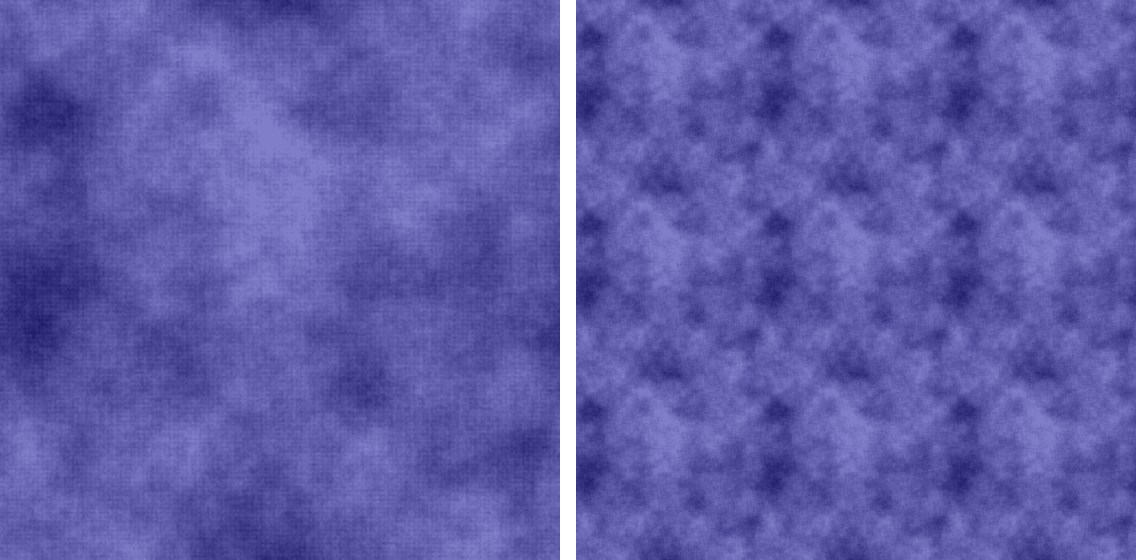
Left, the tile; right, the same tile 3 across and 3 down.
This texture is drawn by a WebGL 2 fragment shader. Its source:

```glsl
#version 300 es
precision highp float;
// Mottled indigo cloth: soft cloudy dye over a fine woven thread grain, tiling on all sides.

uniform vec2 u_resolution;
out vec4 fragColor;

const vec3 DYE_MEAN = vec3(0.333, 0.324, 0.624);   // average cloth colour
const vec3 DYE_SWING = vec3(1.0, 0.99, 0.97);      // colour change per unit of tone
const float CLOUD_CELLS = 5.0;                     // largest blotches across the tile
const int CLOUD_OCTAVES = 6;
const float CLOUD_GAIN = 0.6;                      // strength of each finer octave
const float CLOUD_CONTRAST = 0.265;
const vec2 THREAD_CELLS = vec2(36.0, 220.0);       // cells along and across a thread
const float THREAD_CONTRAST = 0.036;
const float WEAVE_REPEATS = 128.0;                 // regular over-under crossings
const float WEAVE_CONTRAST = 0.007;
const float GRAIN_CELLS = 256.0;
const float GRAIN_CONTRAST = 0.06;
const float TONE_MIN = -0.21;
const float TONE_MAX = 0.17;
const float TAU = 6.2831853;

float hash(vec2 cell, float seed) {
    return fract(sin(dot(cell, vec2(127.1, 311.7)) + seed * 74.7) * 43758.5453);
}

// Value noise in -0.5..0.5 that wraps after the given number of cells
float wrapNoise(vec2 uv, vec2 cells, float seed) {
    vec2 shift = vec2(hash(vec2(3.0, 8.0), seed), hash(vec2(9.0, 2.0), seed));
    vec2 p = uv * cells + shift;
    vec2 f = fract(p);
    vec2 lo = mod(floor(p), cells);
    vec2 hi = mod(lo + 1.0, cells);
    f = f * f * (3.0 - 2.0 * f);
    float bottom = mix(hash(lo, seed), hash(vec2(hi.x, lo.y), seed), f.x);
    float top = mix(hash(vec2(lo.x, hi.y), seed), hash(hi, seed), f.x);
    return mix(bottom, top, f.y) - 0.5;
}

// Sum of octaves, each twice as fine as the one before
float clouds(vec2 uv) {
    float sum = 0.0;
    float strength = 1.0;
    float cells = CLOUD_CELLS;
    for (int i = 0; i < CLOUD_OCTAVES; i++) {
        sum += strength * wrapNoise(uv, vec2(cells), float(i) + 1.0);
        strength *= CLOUD_GAIN;
        cells *= 2.0;
    }
    return sum;
}

// Thin uneven streaks running both ways
float threads(vec2 uv) {
    return wrapNoise(uv, THREAD_CELLS, 11.0) + wrapNoise(uv, THREAD_CELLS.yx, 12.0);
}

float weave(vec2 uv) {
    vec2 wave = sin(uv * WEAVE_REPEATS * TAU);
    return wave.x + wave.y;
}

void main() {
    vec2 uv = gl_FragCoord.xy / u_resolution;

    // Dye blotches
    float tone = CLOUD_CONTRAST * clouds(uv);

    // Cloth surface
    tone += THREAD_CONTRAST * threads(uv);
    tone += WEAVE_CONTRAST * weave(uv);
    tone += GRAIN_CONTRAST * wrapNoise(uv, vec2(GRAIN_CELLS), 13.0);

    tone = clamp(tone, TONE_MIN, TONE_MAX);
    fragColor = vec4(DYE_MEAN + DYE_SWING * tone, 1.0);
}
```
